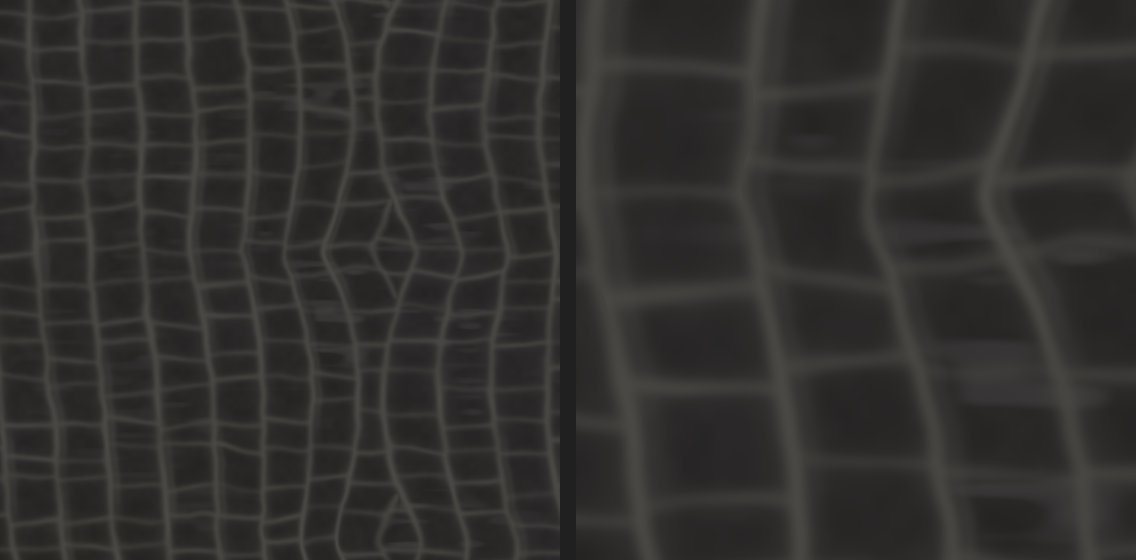
Left: the whole. Right: its middle third, enlarged.
Write a WebGL 1 fragment shader that draws this texture.

```glsl
precision highp float;

// Dark reptile leather: columns of scales divided by pale, soft seams.
// Columns bow away from a vertical axis around repeating diamonds, and each
// column is cut into scales by jittered cross seams; noise adds soft wrinkles.

uniform vec2 u_resolution;

const vec3 SCALE_OLIVE = vec3(0.150, 0.148, 0.138);
const vec3 SCALE_PLUM = vec3(0.158, 0.149, 0.155);
const vec3 SEAM_COLOR = vec3(0.292, 0.285, 0.268);
const vec3 WRINKLE_COLOR = vec3(0.262, 0.248, 0.256);

const float COLUMN_WIDTH = 0.096;
const float GAP_HALF_WIDTH = 0.022;
const float BULGE_SIZE = 0.069;
const float ROWS = 16.5;

float hash(vec2 p) {
  return fract(sin(dot(p, vec2(127.1, 311.7))) * 43758.5453);
}

float noise(vec2 p) {
  vec2 cell = floor(p);
  vec2 f = fract(p);
  f = f * f * (3.0 - 2.0 * f);
  float low = mix(hash(cell), hash(cell + vec2(1.0, 0.0)), f.x);
  float high = mix(hash(cell + vec2(0.0, 1.0)), hash(cell + 1.0), f.x);
  return mix(low, high, f.y);
}

float ridge(float d, float width) {
  return exp(-d * d / (width * width));
}

// Bow of the columns: 1 at a diamond's centre, 0 halfway to the next one.
float bulgeAt(float y) {
  float t = 2.0 * abs(fract((y - 0.55) / 0.52 + 0.5) - 0.5);
  float away = 1.0 - min(sqrt(t * t + 0.002), 1.0);
  return away * away;
}

// Undoes the bow: distance from the axis as if all seams were straight.
float straighten(float s, float bulge, float reach) {
  float base = s;
  for (int i = 0; i < 5; i++) {
    base = s - BULGE_SIZE * bulge * exp(-max(base, 0.0) / reach);
  }
  return base;
}

// Cross seams of one column, with uneven spacing, tilt and strength.
float crossSeams(float y, float across, float seed) {
  float v = y * ROWS + 0.4 * hash(vec2(seed, 3.7));
  float sum = 0.0;
  for (int i = -1; i <= 1; i++) {
    float row = floor(v) + float(i);
    vec2 id = vec2(seed, row);
    float center = row + 0.5 + 0.55 * (hash(id) - 0.5);
    float tilt = 0.35 * (hash(id + 17.3) - 0.5) * (across - 0.5);
    float strength = mix(0.38, 0.78, hash(id + 41.9));
    float d = (v - center - tilt) / ROWS;
    sum = max(sum, strength * (0.82 * ridge(d, 0.0058) + 0.18 * ridge(d, 0.014)));
  }
  return sum;
}

// Long seam: a soft core in a wide skirt, with a faint parallel fold.
float longSeam(float d, float fold) {
  float core = 0.72 * ridge(d, 0.0075) + 0.24 * ridge(d, 0.019);
  return core + 0.3 * fold * ridge(d - 0.014, 0.006);
}

void main() {
  vec2 uv = gl_FragCoord.xy / u_resolution;
  vec2 wobble = vec2(noise(uv * 9.0), noise(uv * 11.0 + 31.0)) - 0.5;
  vec2 fine = vec2(noise(uv * 34.0 + 5.0), noise(uv * 30.0 + 63.0)) - 0.5;
  vec2 p = uv + 0.013 * wobble + 0.005 * fine;

  // Column coordinates, mirrored about the axis; the left side leans.
  float depth = 1.0 - p.y;
  float x = p.x - 0.65 - 0.02 * depth;
  float side = x < 0.0 ? -1.0 : 1.0;
  float bulge = bulgeAt(p.y);
  float lean = 0.05 * depth * depth * smoothstep(0.0, 0.25, -x);
  float base = straighten(abs(x) + lean, bulge, side < 0.0 ? 0.27 : 0.45);
  float column = (base - GAP_HALF_WIDTH) / COLUMN_WIDTH;
  float nearest = max(floor(column + 0.5), 0.0);
  float seamOffset = (column - nearest) * COLUMN_WIDTH * side;

  // A branch seam splits the widened gap inside each diamond.
  float branchX = GAP_HALF_WIDTH + BULGE_SIZE * bulge - 0.16 * max(bulge - 0.4, 0.0);
  float branch = ridge(x - branchX, 0.008) * smoothstep(0.36, 0.48, bulge);

  bool inGap = column < 0.0;
  float seed = inGap ? step(branchX, x) : side * (floor(column) + 5.0);
  float across = inGap ? 0.5 + x / 0.14 : fract(column);

  // Seams join softly at the corners of the scales.
  float fold = smoothstep(0.4, 0.75, noise(uv * vec2(12.0, 7.0) + 80.0));
  float wear = mix(0.72, 1.08, noise(uv * 14.0 + 12.0));
  float upright = max(longSeam(seamOffset, fold), 0.75 * branch) * wear;
  float level = crossSeams(p.y, across, seed) * mix(0.75, 1.1, noise(uv * 23.0));
  float seam = 1.0 - (1.0 - min(upright, 1.0)) * (1.0 - level);

  // Flat wrinkles gather near the axis; gentle mottling covers the scales.
  float nearAxis = mix(0.3, 1.0, ridge(x, 0.28));
  float streak = smoothstep(0.58, 0.95, noise(uv * vec2(19.0, 72.0) + 9.0));
  float patches = smoothstep(0.35, 0.75, noise(uv * vec2(8.0, 12.0) + 50.0));
  float mottle = noise(uv * 42.0) + 0.6 * noise(uv * 95.0) - 0.8;

  vec3 color = mix(SCALE_OLIVE, SCALE_PLUM, noise(uv * 5.0 + 22.0));
  color += 0.018 * mottle;
  color = mix(color, WRINKLE_COLOR, 0.6 * streak * patches * nearAxis);
  color = mix(color, SEAM_COLOR, clamp(seam, 0.0, 1.0));
  gl_FragColor = vec4(color, 1.0);
}
```
